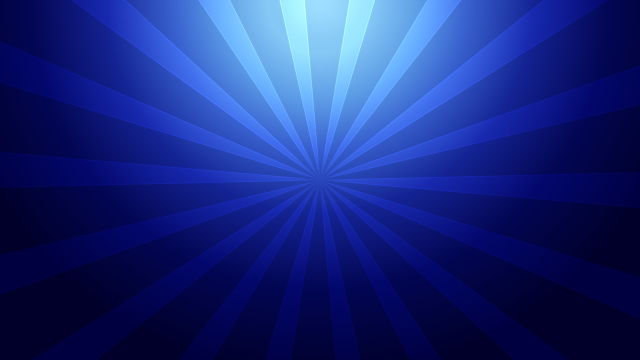
Give the GLSL for this background, as a WebGL 2 fragment shader.

```glsl
#version 300 es
precision highp float;
// Sunburst of 18 translucent blue rays fanning out from the canvas centre,
// over a round glow that falls from pale cyan at the top edge to deep navy.
// Rays come from a repeated angle; each has a thin bright rim on both sides.

uniform vec2 u_resolution;
out vec4 fragColor;

const float TAU = 6.2831853;
const float RAY_COUNT = 18.0;

// Radial ramp from the heart of the glow outwards, blended stop by stop.
vec3 glowColor(float r) {
    vec3 c = mix(vec3(0.62, 0.87, 1.00), vec3(0.52, 0.78, 0.96), smoothstep(0.0, 0.15, r));
    c = mix(c, vec3(0.36, 0.61, 0.90), clamp((r - 0.15) / 0.13, 0.0, 1.0));
    c = mix(c, vec3(0.22, 0.38, 0.81), clamp((r - 0.28) / 0.13, 0.0, 1.0));
    c = mix(c, vec3(0.08, 0.14, 0.58), clamp((r - 0.41) / 0.18, 0.0, 1.0));
    c = mix(c, vec3(0.01, 0.025, 0.33), clamp((r - 0.59) / 0.21, 0.0, 1.0));
    return mix(c, vec3(0.0, 0.0, 0.165), clamp((r - 0.80) / 0.25, 0.0, 1.0));
}

// Signed distance to the nearest ray edge, negative inside a ray.
float rayDistance(vec2 p) {
    float turn = (atan(p.y, p.x) + radians(2.0)) / TAU * RAY_COUNT;
    float offset = abs(fract(turn + 0.5) - 0.5) - 0.173;
    return offset * TAU / RAY_COUNT * length(p);
}

void main() {
    // Canvas height is one unit; the origin sits at the canvas centre.
    vec2 p = (gl_FragCoord.xy - 0.5 * u_resolution) / u_resolution.y;
    float pixel = 1.0 / u_resolution.y;

    vec3 color = glowColor(length(p - vec2(0.0, 0.5)));

    // The fan is slightly squashed vertically.
    vec2 fan = p * vec2(1.0, 1.1);
    float d = rayDistance(fan);
    float ray = 1.0 - smoothstep(-0.7 * pixel, 0.7 * pixel, d);
    float rim = 1.0 - smoothstep(0.0, max(0.0026, pixel), abs(d));
    rim *= smoothstep(0.01, 0.12, length(fan));

    // Rays lift the blue in the dark and every channel in the light.
    color += ray * (vec3(0.0, 0.0, 0.075) + 0.14 * color * vec3(1.2, 1.1, 0.4));
    color += rim * (vec3(0.005, 0.005, 0.02) + 0.13 * color);

    fragColor = vec4(clamp(color, 0.0, 1.0), 1.0);
}
```
